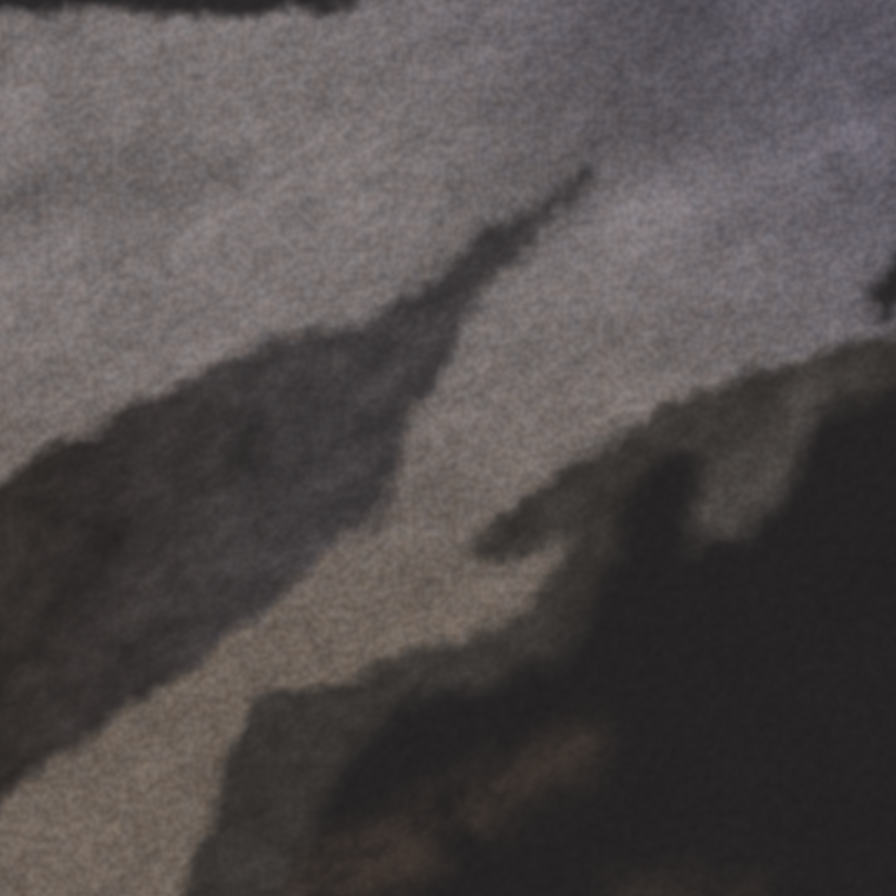
This texture is drawn by a WebGL 1 fragment shader. Its source:

```glsl
precision highp float;
uniform vec2 u_resolution;

vec2 hashGradient(vec2 cell) {
  vec3 q = fract(cell.xyx * vec3(0.1031, 0.1030, 0.0973));
  q += dot(q, q.yzx + 33.33);
  float angle = 6.2832 * fract((q.x + q.y) * q.z);
  return vec2(cos(angle), sin(angle));
}

float gradientNoise(vec2 p) {
  vec2 i = floor(p), f = p - i;
  vec2 u = f * f * f * (f * (f * 6.0 - 15.0) + 10.0);
  vec2 e = vec2(1.0, 0.0);
  float low = mix(dot(hashGradient(i), f), dot(hashGradient(i + e), f - e), u.x);
  float high = mix(dot(hashGradient(i + e.yx), f - e.yx), dot(hashGradient(i + 1.0), f - 1.0), u.x);
  return 1.4 * mix(low, high, u.y);
}

float fbm(vec2 p) {
  float sum = 0.0, amplitude = 0.55;
  for (int i = 0; i < 4; i++) {
    sum += amplitude * gradientNoise(p);
    p = mat2(1.6, 1.2, -1.2, 1.6) * p + 7.3;
    amplitude *= 0.5;
  }
  return sum;
}

// Positive inside a capsule whose radius runs from ra to rb
float taper(vec2 p, vec2 a, vec2 b, float ra, float rb) {
  vec2 ab = b - a;
  float t = clamp(dot(p - a, ab) / dot(ab, ab), 0.0, 1.0);
  return mix(ra, rb, t) - length(p - a - ab * t);
}

float smoothMax(float a, float b, float k) {
  float h = max(k - abs(a - b), 0.0) / k;
  return max(a, b) + 0.25 * k * h * h;
}

float cover(float inside, float softness) {
  return smoothstep(-softness, softness, inside);
}

// Edge heights across the canvas
float leftBase(float x) {
  return 0.1 + 0.75 * x + 0.2 * smoothstep(0.4, 0.52, x);
}

float rightTop(float x) {
  return -0.12 + 0.335 * smoothstep(0.16, 0.29, x) + 0.35 * max(x - 0.3, 0.0)
       + 0.18 * smoothstep(0.58, 0.71, x);
}

float coreTop(float x) {
  return -0.1 + 0.3 * smoothstep(0.22, 0.45, x) + 0.3 * max(x - 0.4, 0.0)
       + 0.08 * smoothstep(0.6, 0.71, x) + 0.1 * smoothstep(0.83, 0.94, x);
}

// Distance below an edge, from its height here and just to the right
float below(float y, float height, float nextHeight) {
  return (height - y) / length(vec2(1.0, (nextHeight - height) * 100.0));
}

void main() {
  vec2 uv = gl_FragCoord.xy / u_resolution;
  vec2 p = uv + 0.024 * vec2(fbm(uv * 12.0), fbm(uv * 12.0 + 31.0));
  p += 0.005 * vec2(gradientNoise(uv * 48.0), gradientNoise(uv * 48.0 + 13.0));
  float x = p.x, y = p.y;
  vec2 along = mat2(0.88, -0.47, 0.47, 0.88) * uv;
  float streak = fbm(along * vec2(5.0, 14.0));
  float mottle = fbm(uv * 9.0 + 17.0);
  float blotch = fbm(along * vec2(22.0, 32.0) + 5.0);

  // Pale stone: warm below, cool towards the upper right
  vec3 pale = mix(vec3(0.42, 0.378, 0.345), vec3(0.475, 0.448, 0.448), smoothstep(0.2, 0.75, uv.y));
  pale = mix(pale, vec3(0.36, 0.345, 0.385), smoothstep(1.15, 1.85, uv.x * 0.9 + uv.y));
  pale *= 1.0 - 0.15 * cover(taper(p, vec2(0.5, 0.68), vec2(0.74, 0.94), 0.04, 0.08), 0.08);
  pale *= 1.0 + 0.17 * cover(taper(p, vec2(0.72, 0.77), vec2(0.95, 0.84), 0.04, 0.03), 0.05);
  pale *= 1.0 - 0.2 * cover(taper(p, vec2(0.0, 0.78), vec2(0.24, 0.81), 0.02, 0.005), 0.05);
  pale *= 1.0 + 0.13 * streak + 0.06 * mottle + 0.12 * blotch;

  // Left shadow with its thin rising tail
  float leftTop = 0.465 + 0.65 * x - 0.5 * x * x;
  float leftShade = min((leftTop - y) * 0.9, -below(y, leftBase(x), leftBase(x + 0.01)));
  float tail = taper(p, vec2(0.46, 0.61), vec2(0.54, 0.71), 0.035, 0.022);
  tail = max(tail, taper(p, vec2(0.54, 0.71), vec2(0.65, 0.80), 0.022, 0.006));
  leftShade = smoothMax(leftShade, tail, 0.05);
  vec3 leftColor = mix(vec3(0.2, 0.182, 0.175), vec3(0.255, 0.24, 0.245), smoothstep(0.0, 0.4, uv.x));
  leftColor *= 1.0 + 0.22 * mottle + 0.2 * streak + 0.22 * blotch;

  // Right shadow with a hooked edge
  float rightShade = below(y, rightTop(x), rightTop(x + 0.01));
  rightShade = smoothMax(rightShade, taper(p, vec2(0.54, 0.395), vec2(0.69, 0.46), 0.014, 0.04), 0.03);
  vec3 rightColor = mix(vec3(0.23, 0.215, 0.205), vec3(0.3, 0.28, 0.27),
                        cover(taper(p, vec2(0.82, 0.42), vec2(0.9, 0.53), 0.04, 0.04), 0.05));
  rightColor *= 1.0 + 0.2 * mottle + 0.15 * streak + 0.18 * blotch;

  // Deep core inside the right shadow
  float core = below(y, coreTop(x), coreTop(x + 0.01));
  core = smoothMax(core, taper(p, vec2(0.745, 0.46), vec2(0.72, 0.36), 0.034, 0.04), 0.03);
  vec3 coreColor = vec3(0.146, 0.138, 0.14) * (1.0 + 0.06 * mottle);
  float rust = cover(taper(p, vec2(0.32, -0.02), vec2(0.65, 0.17), 0.055, 0.02), 0.04);
  rust = max(rust, 0.7 * cover(taper(p, vec2(0.7, 0.0), vec2(0.84, 0.01), 0.02, 0.01), 0.03));
  coreColor = mix(coreColor, vec3(0.245, 0.21, 0.19), rust * clamp(0.7 + mottle + 0.8 * blotch, 0.0, 1.0));

  // Dark fringe along the top and a notch at the right
  float fringe = y - 0.985 - 0.04 * smoothstep(0.3, 0.5, x);
  fringe = max(fringe, taper(p, vec2(0.985, 0.67), vec2(1.03, 0.69), 0.018, 0.03));

  vec3 color = mix(pale, leftColor, cover(leftShade, 0.014));
  color = mix(color, rightColor, cover(rightShade, 0.014));
  color = mix(color, coreColor, cover(core, 0.022));
  color = mix(color, vec3(0.17, 0.16, 0.165), cover(fringe, 0.014));

  // Soft mineral grain, fainter in the shadows
  float grain = 0.65 * gradientNoise(along * vec2(62.0, 88.0))
              + 0.65 * gradientNoise(uv * 135.0 + 40.0);
  float light = smoothstep(0.12, 0.42, color.g);
  color += grain * mix(0.011, 0.058, light);
  color += 0.012 * light * gradientNoise(uv * 60.0 + 90.0) * vec3(1.0, 0.0, -1.0);
  gl_FragColor = vec4(color, 1.0);
}
```
